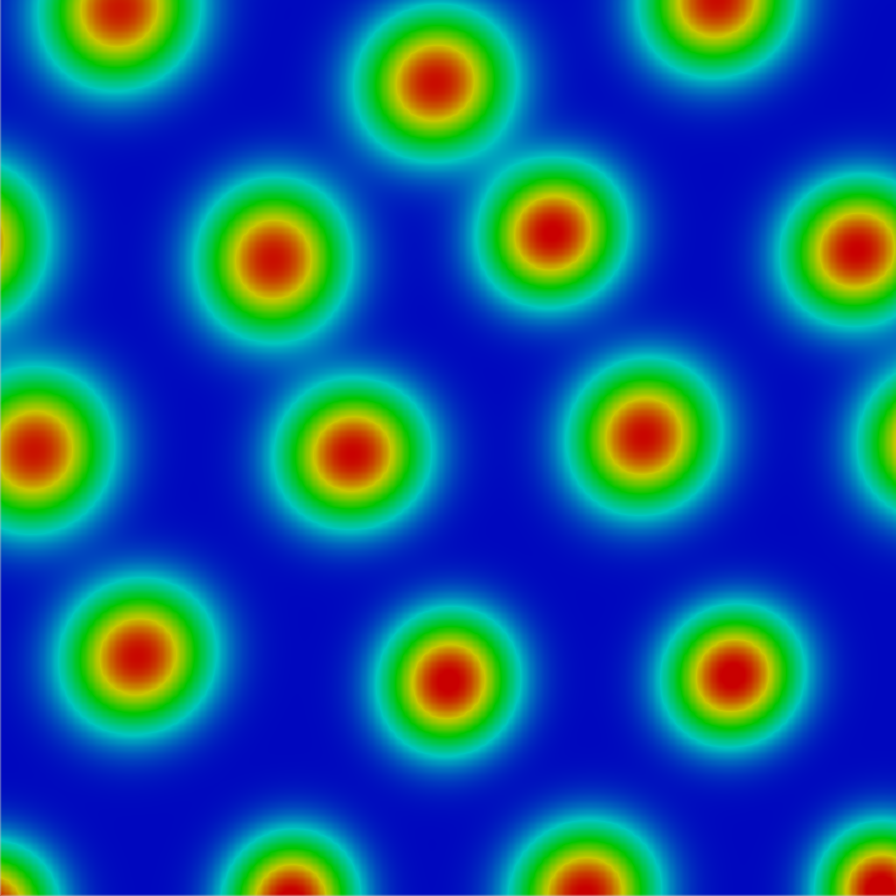
A Shadertoy shader for this pattern:

```glsl
// Soft round spots, loosely packed in a bent hexagonal lattice.
// Each spot adds a bell-shaped bump to a scalar field, which is sampled on
// a fine faceted grid and coloured with a ramp from blue to red.

const float PI = 3.14159;

vec4 hash4(vec2 cell) {
    vec4 seed = vec4(dot(cell, vec2(127.1, 311.7)), dot(cell, vec2(269.5, 183.3)),
                     dot(cell, vec2(419.2, 371.9)), dot(cell, vec2(83.7, 241.3)));
    return fract(sin(seed + 2.4) * 43758.55);
}

// Bump of one spot: a tilted oval with its own size and peak height
float spotBump(vec2 offset, float size, float angleRandom) {
    float angle = mix(0.1, 0.45, angleRandom) * PI;
    float along = dot(offset, vec2(cos(angle), sin(angle)));
    float distSq = dot(offset, offset) - 0.11 * along * along;
    float radius = mix(0.062, 0.080, size);
    float peak = mix(1.04, 0.95, size);
    return peak * exp(-pow(distSq / (radius * radius), 1.1));
}

// Slide the upper rows to the right and fold them into a zigzag
vec2 bend(vec2 site) {
    site.x += 0.15 * smoothstep(0.25, 0.9, site.y);
    float zigzag = 1.0 - cos(9.67 * (site.x - 0.14));
    site.y -= 0.055 * zigzag * smoothstep(0.5, 1.0, site.y);
    return site;
}

// Sum of the bumps of the nearby lattice sites
float spotField(vec2 p) {
    float field = 0.008;
    float nearRow = floor(p.y * 4.0 + 0.5);
    for (int j = -2; j <= 2; j++) {
        float row = nearRow + float(j);
        float stagger = 0.5 * mod(row, 2.0);
        float nearColumn = floor(p.x * 3.0 - stagger + 0.5);
        for (int i = -2; i <= 2; i++) {
            float column = nearColumn + float(i);
            vec4 random = hash4(vec2(column, row));
            vec2 site = bend(vec2((column + stagger) / 3.0, row / 4.0));
            site += (random.xy - 0.5) * 0.035;
            // Spots tend to grow towards the upper left
            float trend = clamp(0.45 + 0.6 * site.y - 0.4 * site.x, 0.0, 1.0);
            field += spotBump(p - site, mix(random.z, trend, 0.6), random.w);
        }
    }
    return min(field, 1.0);
}

// Softly stepped coordinates give the faint facets of a coarse grid
vec2 facet(vec2 p) {
    vec2 grid = p * 128.0;
    vec2 stepped = floor(grid) + smoothstep(0.0, 1.0, fract(grid));
    return mix(grid, stepped, 0.7) / 128.0;
}

// Rainbow ramp: blue, cyan, green, yellow, red
vec3 rainbow(float value) {
    float t = 4.0 * value;
    vec3 hue = clamp(vec3(t - 2.0, min(t, 4.0 - t), 2.0 - t), 0.0, 1.0);
    return hue * vec3(0.785, 0.775, 0.745);
}

void mainImage(out vec4 fragColor, in vec2 fragCoord) {
    vec2 p = fragCoord / iResolution.y;
    vec3 color = rainbow(spotField(facet(p)));

    // Hairline of pale background along the left and lower borders
    float border = 1.0 - smoothstep(0.0006, 0.0022, min(p.x, p.y));
    color = mix(color, vec3(0.8), 0.4 * border);

    fragColor = vec4(color, 1.0);
}
```
